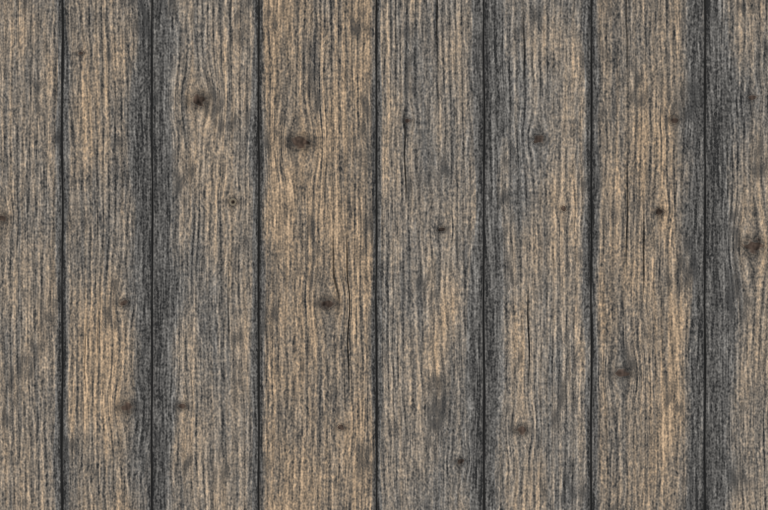
A Shadertoy shader for this texture:

```glsl
// Left seam of each board, its warmth, and the width of grey weathering at that seam
const vec3 boards[9] = vec3[9](
    vec3(-.082, .55, .016), vec3(.081, .68, .010), vec3(.198, .48, .034),
    vec3(.337, .84, .011), vec3(.490, .44, .008), vec3(.630, .38, .026),
    vec3(.770, .72, .012), vec3(.918, .50, .036), vec3(1.081, .5, .016));

vec2 hash2(vec2 p) {
    vec3 q = fract(p.xyx * vec3(.1031, .1030, .0973));
    q += dot(q, q.yzx + 33.33);
    return fract((q.xx + q.yz) * q.zy);
}

float cornerSlope(vec2 cell, vec2 offset) {
    return dot(hash2(cell) * 2. - 1., offset);
}

float gradientNoise(vec2 p) {
    vec2 i = floor(p), f = fract(p);
    vec2 u = f * f * f * (f * (f * 6. - 15.) + 10.);
    vec2 e = vec2(0, 1);
    return mix(
        mix(cornerSlope(i, f), cornerSlope(i + e.yx, f - e.yx), u.x),
        mix(cornerSlope(i + e.xy, f - e.xy), cornerSlope(i + 1., f - 1.), u.x), u.y);
}

void mainImage(out vec4 fragColor, in vec2 fragCoord) {
    float pixel = 1. / iResolution.x;
    vec2 p = fragCoord * pixel;
    float height = iResolution.y * pixel;

    // Find the board, with slightly uneven seams
    float seamX = p.x + .0012 * gradientNoise(vec2(p.x * 3. + 40., p.y * 9.));
    int id = 0;
    for (int i = 1; i < 8; i++) if (seamX > boards[i].x) id = i;
    vec3 board = boards[id], next = boards[id + 1];
    float width = next.x - board.x;
    float fromLeft = seamX - board.x, fromRight = next.x - seamX;
    float seed = float(id) * 17.3 + 60.;
    vec2 w = p + vec2(seed, seed * .7);

    // Knots spread the grain around themselves
    float grainX = p.x + .010 * gradientNoise(w * vec2(9, 3))
                       + .002 * gradientNoise(w * vec2(35, 16));
    float core = 0., halo = 0., stain = 0., nail = 0.;
    for (int k = 0; k < 3; k++) {
        vec2 rnd = hash2(vec2(seed, float(k) * 7. + 3.));
        vec2 rnd2 = hash2(vec2(float(k) * 5. + 11., seed));
        float radius = mix(.004, .013, rnd2.x * rnd2.x);
        vec2 d = p - vec2(board.x + width * mix(.2, .85, rnd.x),
                          height * (float(k) + mix(.15, .85, rnd.y)) / 3.);
        float near = exp(-dot(d / radius, d / radius / vec2(5, 14)));
        grainX -= d.x * .75 * near;
        float dist = length(d / vec2(radius, radius * .75))
                   + .8 * gradientNoise(w * vec2(130, 180));
        core = max(core, 1. - smoothstep(.5, 1.1, dist));
        halo = max(halo, exp(-2.5 * abs(dist - 1.2)));
        vec2 s = d / radius / vec2(2.2, .8);
        stain = max(stain, exp(-dot(s, s)) * rnd2.y);
        if (rnd2.y > .93)
            nail = max(nail, 1. - smoothstep(0., 2. * pixel, abs(length(d) - .0035)));
    }
    vec2 g = vec2(grainX + seed, w.y);

    // Growth rings with narrow dark lines, then fibres, specks and grit
    float wave = .5 + .5 * sin(6.2832 * (grainX * 112. + 2.2 * gradientNoise(g * vec2(20, 1.5))));
    float ring = sqrt(wave) - .64;
    float ringDepth = .75 + 1.2 * gradientNoise(g * vec2(26, 5));
    float fibre = gradientNoise(g * vec2(170, 6));
    float fine = gradientNoise(g * vec2(330, 34));
    float speck = gradientNoise(w * vec2(250, 170));
    float grit = gradientNoise(w * vec2(390, 310) + 9.);
    float blotch = gradientNoise(w * vec2(14, 5)) + .5 * gradientNoise(w * vec2(42, 15));

    // Grey weathering creeps in from the seams
    float ragged = 1. + .9 * gradientNoise(w * vec2(30, 9)) + .8 * fibre;
    float margin = max(1. - smoothstep(.3, 1.1, fromLeft / (board.z * ragged)),
                       1. - smoothstep(.3, 1.1, fromRight / (next.z * ragged)));

    float light = .59 + .34 * ring * ringDepth * (1. - .5 * margin)
                + .42 * fibre + .50 * fine + .42 * speck + .36 * grit
                + .24 * blotch - .27 * margin;
    float warmth = clamp(board.y + .8 * blotch + .5 * fibre + .3 * speck - .9 * margin, 0., 1.);
    vec3 wood = mix(vec3(.655, .638, .612), vec3(.775, .668, .548), warmth);
    vec3 color = mix(vec3(.195, .195, .195), wood, clamp(light, .02, 1.1));

    // Mould patches
    float mould = gradientNoise(w * vec2(28, 13)) + .6 * gradientNoise(w * vec2(110, 55))
                + .4 * speck;
    color = mix(color, vec3(.23, .23, .23), .55 * smoothstep(.22, .55, mould));

    // Long drying cracks
    for (int c = 0; c < 2; c++) {
        vec2 rnd = hash2(vec2(float(c) + 21., seed));
        float crackX = board.x + width * mix(.2, .8, rnd.x);
        float present = smoothstep(.1, .4, gradientNoise(vec2(rnd.y * 50., p.y * 5. + seed)));
        float crack = 1. - smoothstep(.0002, .0005 + pixel,
            abs(grainX - crackX + .002 * gradientNoise(vec2(seed, p.y * 25.))));
        color *= 1. - .55 * crack * present;
    }

    // Knots and nail heads
    color *= 1. - .25 * halo;
    color = mix(color, vec3(.19, .185, .185), .55 * stain);
    color = mix(color, vec3(.25, .205, .18) * (1. + .8 * fine + .7 * speck), .8 * core);
    color = mix(color, vec3(.58, .54, .46), .7 * nail);

    // Dark gaps between boards, with a worn rim
    float gap = min(fromLeft, fromRight);
    color *= 1. - .2 * exp(-gap / .0025);
    float gapWidth = .0011 + .0012 * gradientNoise(vec2(seed, p.y * 12.));
    color = mix(vec3(.13), color, smoothstep(gapWidth - pixel, gapWidth + pixel, gap));

    fragColor = vec4(clamp(color, 0., 1.), 1);
}
```
